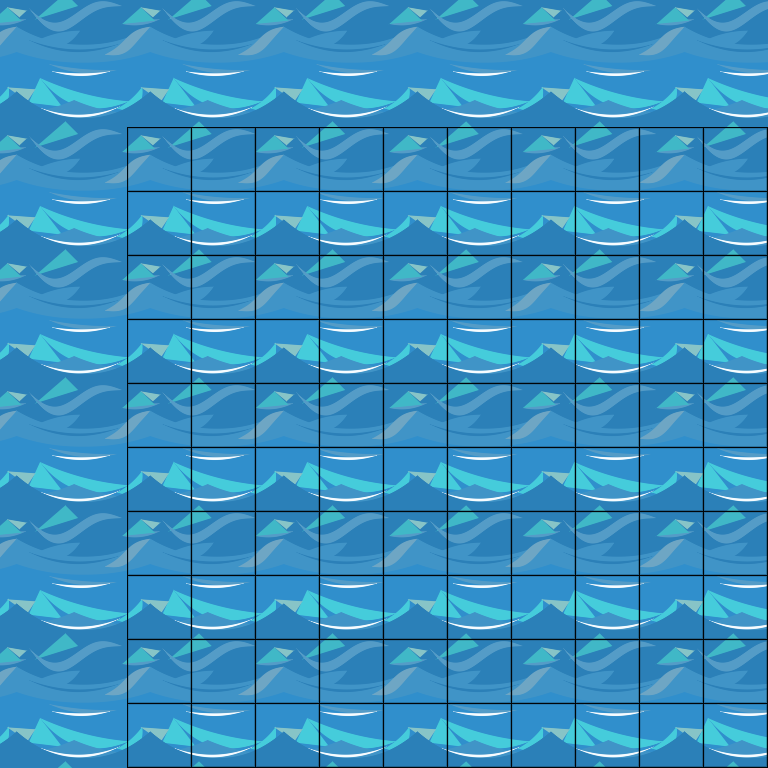
Give the GLSL for this pattern, as a WebGL 1 fragment shader.

```glsl
precision highp float;
// Rows of layered, stylised sea waves under a thin black grid.
// Each repeat is a 200 x 192 unit cell, painted back to front with cusped
// swells, curved leaves and triangles; the grid leaves two sides open.

uniform vec2 u_resolution;

#define REPEATS vec2(5.75, 6.0)
#define GRID_CELLS 12.0
#define GRID_START 0.1660
#define GRID_WIDTH 0.0020
#define DEEP vec3(0.17, 0.50, 0.72)
#define SURF vec3(0.25, 0.58, 0.78)
#define BRIGHT vec3(0.19, 0.56, 0.80)
#define MIST vec3(0.33, 0.61, 0.78)
#define HAZE vec3(0.43, 0.65, 0.77)
#define TEAL vec3(0.25, 0.72, 0.78)
#define AQUA vec3(0.27, 0.80, 0.86)
#define FOAM vec3(0.97, 0.99, 1.0)

const vec2 CELL = vec2(200.0, 192.0);
const float TOP_MARGIN = 14.0;
const vec3 PALE = vec3(0.53, 0.77, 0.78);
const vec3 INK = vec3(0.0, 0.02, 0.03);

float pixel; // size of one pixel in cell units

float fill(float inside) {
  return smoothstep(-0.6 * pixel, 0.6 * pixel, inside);
}

// Move p to the horizontal repeat nearest to x = center.
vec2 nearest(vec2 p, float center) {
  float halfCell = 0.5 * CELL.x;
  return vec2(center + mod(p.x - center + halfCell, CELL.x) - halfCell, p.y);
}

// Water below a periodic surface with a sharp crest and a round trough.
float swell(vec2 p, vec2 crest, float depth) {
  float d = abs(nearest(p, crest.x).x - crest.x) / (0.5 * CELL.x);
  float rise = pow(max(1.0 - d, 0.0), 2.2);
  return fill(p.y - crest.y - depth * (1.0 - rise));
}

// Area between two arcs from a to b; sway bends both into an S.
float leaf(vec2 p, vec2 a, vec2 b, float upper, float lower, float sway) {
  p = nearest(p, 0.5 * (a.x + b.x)) - a;
  vec2 along = normalize(b - a);
  float t = dot(p, along) / length(b - a);
  float s = clamp(t, 0.0, 1.0);
  float bow = 4.0 * s * (1.0 - s);
  float v = dot(p, vec2(-along.y, along.x)) - sway * sin(6.28319 * s);
  float ends = step(0.0, t) * step(t, 1.0);
  return ends * fill(min(v - upper * bow, lower * bow - v));
}

float edgeSide(vec2 p, vec2 a, vec2 b) {
  vec2 e = normalize(b - a);
  return dot(p - a, vec2(-e.y, e.x));
}

// Triangle with corners in clockwise order, y pointing down.
float shard(vec2 p, vec2 a, vec2 b, vec2 c) {
  p = nearest(p, (a.x + b.x + c.x) / 3.0);
  return fill(min(edgeSide(p, a, b), min(edgeSide(p, b, c), edgeSide(p, c, a))));
}

vec3 farWaves(vec3 col, vec2 p) {
  col = mix(col, MIST, leaf(p, vec2(0, 36), vec2(56, 29), -2.0, 5.0, 0.0));
  col = mix(col, TEAL, shard(p, vec2(0, 36), vec2(28, 11), vec2(49, 31)));
  col = mix(col, PALE, shard(p, vec2(28, 11), vec2(57, 16), vec2(46, 26)));
  col = mix(col, TEAL, shard(p, vec2(70, 29), vec2(115, -10), vec2(134, 9)));
  return mix(col, MIST, leaf(p, vec2(60, 12), vec2(200, 9), 10.0, 26.0, 15.0));
}

vec3 middleWaves(vec3 col, vec2 p) {
  col = mix(col, SURF, swell(p, vec2(42, 40), 27.0));
  col = mix(col, SURF, leaf(p, vec2(70, 62), vec2(137, 46), -4.0, 16.0, 0.0));
  col = mix(col, DEEP, leaf(p, vec2(60, 60), vec2(195, 66), 11.0, 15.0, 0.0));
  return mix(col, HAZE, leaf(p, vec2(-26, 82), vec2(42, 40), -4.0, 12.0, 3.0));
}

vec3 nearWaves(vec3 col, vec2 p) {
  col = mix(col, BRIGHT, swell(p, vec2(42, 78), 16.0));
  col = mix(col, MIST, leaf(p, vec2(90, 96), vec2(192, 105), 3.0, 9.0, 0.0));
  col = mix(col, FOAM, leaf(p, vec2(95, 107), vec2(182, 107), 3.0, 7.0, 0.0));
  col = mix(col, AQUA, shard(p, vec2(60, 154), vec2(77, 117), vec2(110, 160)));
  col = mix(col, AQUA, leaf(p, vec2(77, 117), vec2(210, 152), 6.0, 26.0, 0.0));
  col = mix(col, SURF, swell(p, vec2(128, 150), 20.0));
  col = mix(col, AQUA, leaf(p, vec2(-8, 163), vec2(30, 130), 3.0, 18.0, 0.0));
  col = mix(col, PALE, shard(p, vec2(28, 131), vec2(70, 134), vec2(58, 152)));
  col = mix(col, DEEP, swell(p, vec2(42, 137), 40.0));
  return mix(col, FOAM, leaf(p, vec2(78, 162), vec2(196, 160), 11.0, 15.0, 0.0));
}

float gridLines(vec2 q) {
  vec2 d = abs(fract(q * GRID_CELLS + 0.5) - 0.5) / GRID_CELLS;
  float aa = 0.5 / u_resolution.y;
  float line = 1.0 - smoothstep(-aa, aa, min(d.x, d.y) - 0.5 * GRID_WIDTH);
  return line * step(GRID_START, min(q.x, q.y));
}

void main() {
  vec2 q = gl_FragCoord.xy / u_resolution;
  q.y = 1.0 - q.y; // measure down from the top
  pixel = CELL.y * REPEATS.y / u_resolution.y;

  vec2 phase = vec2(0.085, TOP_MARGIN / CELL.y);
  vec2 p = fract(q * REPEATS + phase) * CELL - vec2(0.0, TOP_MARGIN);

  vec3 col = nearWaves(middleWaves(farWaves(DEEP, p), p), p);
  col = mix(col, INK, gridLines(q + 0.0007));
  gl_FragColor = vec4(col, 1.0);
}
```
